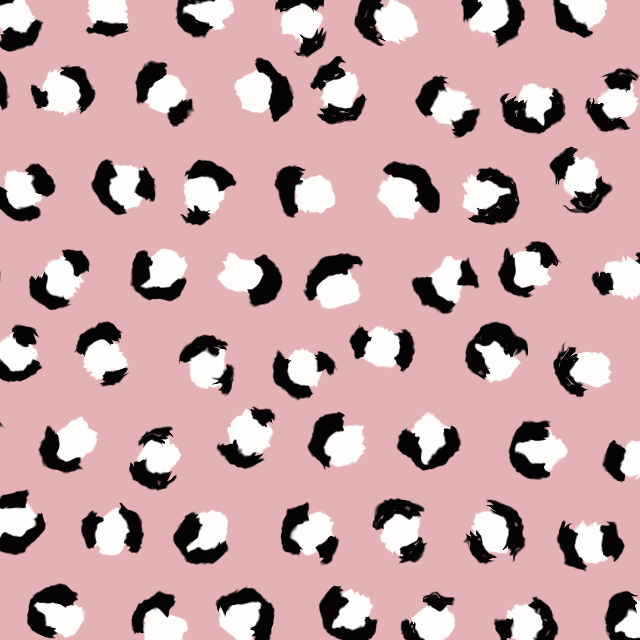
Reproduce this pattern procedurally as a three.js fragment shader.

```glsl
// Hand-painted animal spots: white dabs hugged by black brush arcs on flat pink.
// Spots sit on a jittered, staggered grid; each one picks its own stroke layout,
// and noise roughens the outlines and frays the stroke ends.
varying vec2 vUv;

const vec3 PINK = vec3(0.893, 0.700, 0.710);
const vec3 BLACK = vec3(0.025, 0.012, 0.014);
const vec3 WHITE = vec3(0.995, 0.992, 0.988);
const float SPOTS = 6.82;     // spots across the canvas
const float ROW = 0.92;       // row height in spot spacings

float hash(vec2 p) {
  vec3 q = fract(vec3(p.xyx) * 0.1031);
  q += dot(q, q.yzx + 33.33);
  return fract((q.x + q.y) * q.z);
}

float noise(vec2 p) {
  vec2 i = floor(p), f = fract(p);
  f = f * f * (3.0 - 2.0 * f);
  return mix(mix(hash(i), hash(i + vec2(1.0, 0.0)), f.x),
             mix(hash(i + vec2(0.0, 1.0)), hash(i + vec2(1.0, 1.0)), f.x), f.y);
}

vec2 turn(vec2 p, float a) {
  float c = cos(a), s = sin(a);
  return vec2(c * p.x + s * p.y, c * p.y - s * p.x);
}

float roundBox(vec2 d, float k) {
  d += k;
  return min(max(d.x, d.y), 0.0) + length(max(d, 0.0)) - k;
}

// Curved brush stroke centred on angle mid, tapering to one end, with frayed tips
float arcStroke(vec2 p, float mid, float span, float radius, float width, float fray, float seed) {
  p = turn(p, mid);
  float r = length(p), a = atan(p.y, p.x);
  float taper = mix(1.15, 0.72, smoothstep(-1.0, 1.0, a / span));
  float bristle = fray * (noise(vec2(r * 42.0, seed + sign(a) * 7.0)) - 0.5);
  vec2 d = vec2(abs(r - radius) - width * taper, (abs(a) - span) * radius + bristle);
  float dry = noise(vec2(a * 3.0 + seed, r * 42.0)) - 0.95;
  return max(roundBox(d, 0.028), fray > 0.085 ? dry * 0.1 : -1.0);
}

// White dab: a short wide stroke with ragged ends
float dab(vec2 p, float size, float seed) {
  float ragged = 0.05 * (noise(vec2(p.y * 38.0, seed + sign(p.x) * 5.0)) - 0.5);
  return roundBox(abs(p) - size * vec2(0.98, 0.90) + vec2(ragged, 0.0), size * 0.62);
}

// Wedge of white pulled into a broad black stroke
float wedge(vec2 p, float reach) {
  float t = clamp(p.x / reach, 0.0, 1.0);
  return length(p - vec2(t * reach, 0.0)) - mix(0.10, 0.035, t);
}

float cover(float d) {
  return smoothstep(0.0135, -0.0135, d);
}

void main() {
  vec2 q = vUv * SPOTS + vec2(20.3, 30.6);
  vec3 color = PINK;

  for (int j = -1; j <= 1; j++)
  for (int i = -1; i <= 1; i++) {
    float row = floor(q.y / ROW) + float(j);
    float stagger = 0.5 * mod(row, 2.0);
    vec2 id = vec2(floor(q.x - stagger) + float(i), row);
    float seed = hash(id + 3.7) * 90.0;
    vec2 jitter = vec2(hash(id + 11.3), hash(id + 27.9)) - 0.5;
    vec2 p = q - vec2(id.x + 0.5 + stagger, (row + 0.5) * ROW) - jitter * 0.26;
    if (length(p) > 0.5) continue;

    // Turn, stretch and wobble the spot
    float kind = hash(id + 41.1), h1 = hash(id + 53.2), h2 = hash(id + 67.8);
    p = turn(p, 6.2832 * hash(id + 79.4));
    p *= vec2(0.93 + 0.14 * h1, 1.07 - 0.14 * h1);
    vec2 n = p * 7.0 + seed;
    p += 0.075 * (vec2(noise(n), noise(n + 31.0)) - 0.5);
    n = p * 26.0 + seed;
    p += 0.022 * (vec2(noise(n), noise(n + 31.0)) - 0.5);

    bool heart = kind < 0.2;
    bool single = kind < 0.38;
    float fray = 0.03 + 0.08 * h2;
    float white = dab(turn(p + vec2(single ? 0.05 : 0.015, 0.0), h2 * 3.0), 0.212, seed);

    // Main arc on the right, a shorter one across from it on most spots
    float span = heart ? 1.85 + 0.3 * h1 : (single ? 1.2 + 0.25 * h1 : 0.95 + 0.4 * h1);
    float black = arcStroke(p, 0.0, span, heart ? 0.225 : 0.245, single ? 0.092 : 0.082, fray, seed);
    if (!single) {
      float mid = 3.14 + 1.1 * (h2 - 0.5);
      black = min(black, arcStroke(p, mid, 0.42 + 0.35 * hash(id + 91.6), 0.25, 0.084, fray, seed + 19.0));
    }

    color = mix(color, WHITE, cover(white));
    color = mix(color, BLACK, cover(black));
    if (heart) color = mix(color, WHITE, cover(wedge(turn(p, 0.8 * (h2 - 0.5)), 0.21)));
  }
  gl_FragColor = vec4(color, 1.0);
}
```
